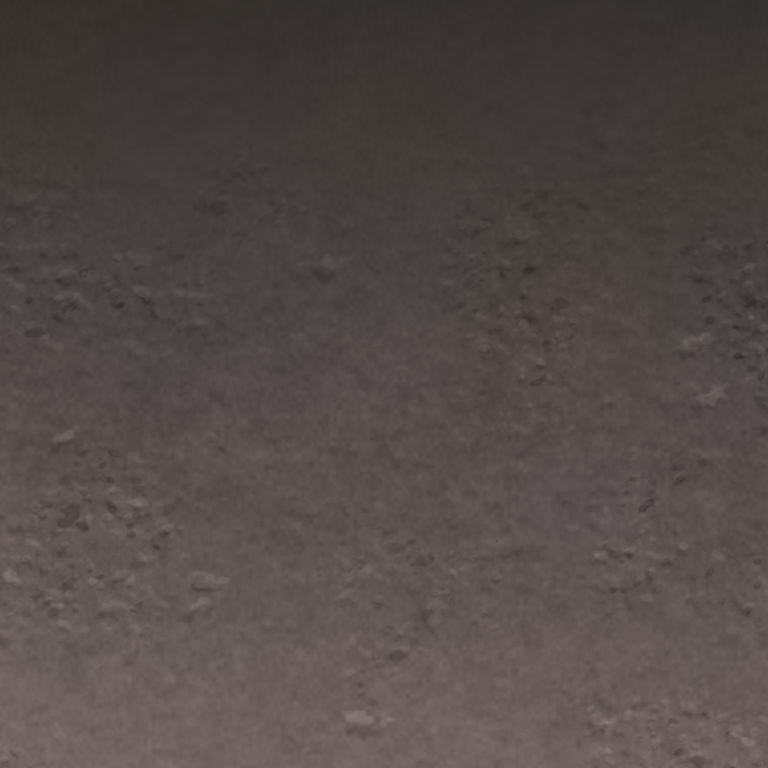
Write a Shadertoy shader that draws this texture.

```glsl
// Worn, dimly lit stone floor that fades from warm grey into shadow at the top.
// A vertical colour ramp carries stains, grain and embossed pitting; scattered
// chips, each with a lit face and a shaded edge, gather in noise-driven patches.

const vec3 SHADOW_TONE = vec3(0.206, 0.191, 0.180);
const vec3 MIDDLE_TONE = vec3(0.328, 0.289, 0.282);
const vec3 NEAR_TONE   = vec3(0.442, 0.388, 0.380);

vec2 hash2(vec2 p) {
    vec3 q = fract(p.xyx * vec3(0.1031, 0.1030, 0.0973));
    q += dot(q, q.yzx + 33.33);
    return fract((q.xx + q.yz) * q.zy);
}

float valueNoise(vec2 p) {
    vec2 cell = floor(p);
    vec2 f = fract(p);
    f = f * f * (3.0 - 2.0 * f);
    float low = mix(hash2(cell).x, hash2(cell + vec2(1, 0)).x, f.x);
    float high = mix(hash2(cell + vec2(0, 1)).x, hash2(cell + vec2(1, 1)).x, f.x);
    return mix(low, high, f.y);
}

// Centred on zero
float fbm(vec2 p) {
    float sum = 0.0;
    float amplitude = 0.5;
    for (int i = 0; i < 4; i++) {
        sum += amplitude * (valueNoise(p) - 0.5);
        p = mat2(1.6, 1.2, -1.2, 1.6) * p + 7.3;
        amplitude *= 0.5;
    }
    return sum;
}

vec2 rotate(vec2 p, float angle) {
    float c = cos(angle);
    float s = sin(angle);
    return vec2(c * p.x + s * p.y, c * p.y - s * p.x);
}

// Soft ellipse with a ragged rim
float chip(vec2 p, vec2 size, float ragged) {
    return 1.0 - smoothstep(0.3, 1.2, length(p / size) + ragged);
}

// Signed shade of one chip per occupied cell; size is in cells
float fleckLayer(vec2 uv, float cells, float density, vec2 size, float tilt, float seed) {
    vec2 p = uv * cells + seed;
    float ragged = 1.5 * (valueNoise(uv * 110.0 + seed) - 0.5);
    float shade = 0.0;
    for (int y = -1; y <= 1; y++) {
        for (int x = -1; x <= 1; x++) {
            vec2 cell = floor(p) + vec2(x, y);
            vec2 place = hash2(cell);
            vec2 kind = hash2(cell + 41.7);
            vec2 look = hash2(cell + 83.1);
            vec2 offset = p - cell - 0.15 - 0.7 * place;
            float angle = tilt + (look.x - 0.5) * 1.5;
            vec2 extent = size * mix(0.6, 1.25, look.y);
            vec2 edgeShift = vec2(0.4, 1.2) * size.y;
            float lit = chip(rotate(offset, angle), extent, ragged);
            float shaded = chip(rotate(offset + edgeShift, angle), extent, ragged);
            float present = step(kind.x, density);
            shade += present * (lit * mix(0.1, 1.0, kind.y) - shaded * mix(1.0, 0.4, kind.y));
        }
    }
    return shade;
}

// Rough surface lit from above: keeps only the steep slopes
float pitting(vec2 uv, vec2 frequency, float threshold) {
    vec2 p = uv * frequency;
    float slope = fbm(p) - fbm(p + vec2(0.25, 0.55));
    return sign(slope) * max(abs(slope) - threshold, 0.0);
}

// Light falling off toward the far edge
vec3 floorColor(float nearness) {
    vec3 dark = mix(SHADOW_TONE, MIDDLE_TONE, clamp(nearness * 2.0, 0.0, 1.0));
    return mix(dark, NEAR_TONE, clamp(nearness * 2.0 - 1.0, 0.0, 1.1));
}

void mainImage(out vec4 fragColor, in vec2 fragCoord) {
    vec2 uv = fragCoord / iResolution.y;
    float nearness = 1.0 - uv.y;

    // Broad light and stains
    float stain = fbm(uv * vec2(3.0, 5.0) + 2.4);
    float blotch = fbm(uv * vec2(11.0, 15.0) + 31.0);
    float sideLight = (0.5 - uv.x) * 0.12 * nearness;
    float fade = mix(0.35, 1.0, smoothstep(0.05, 0.6, nearness));
    vec3 color = floorColor(nearness + sideLight + (stain * 0.20 + blotch * 0.16) * fade);
    float tint = valueNoise(uv * vec2(4.0, 6.0) + 19.0) - 0.5;
    color += tint * vec3(0.006, -0.002, -0.012);

    // Fine grain and soft mottling
    float grain = valueNoise(uv * vec2(190.0, 140.0)) - 0.5;
    float mottle = fbm(uv * vec2(42.0, 56.0) + 11.0);
    float relief = (grain * 0.034 + mottle * 0.058) * fade;

    // Pits and chips crowd into patches
    float patches = smoothstep(-0.10, 0.16, fbm(uv * vec2(6.0, 8.0) + 5.0));
    float wear = smoothstep(0.05, 0.5, nearness);
    float crowding = wear * mix(0.3, 1.0, patches);
    float pits = pitting(uv, vec2(50.0, 62.0), 0.08);
    float specks = fleckLayer(uv, 56.0, 0.34, vec2(0.38, 0.24), 0.3, 3.0);
    float chips = fleckLayer(uv, 30.0, 0.28, vec2(0.38, 0.20), 0.25, 17.0);
    relief += crowding * (pits * 0.20 + specks * 0.062 + chips * 0.075);

    // A few larger scars and upright scratches
    float scars = fleckLayer(uv, 13.0, 0.11, vec2(0.34, 0.13), 0.05, 29.0);
    float scratches = fleckLayer(uv, 6.0, 0.12, vec2(0.42, 0.045), 1.45, 53.0);
    relief += wear * (scars * 0.085 + scratches * 0.07 * smoothstep(0.45, 0.8, nearness));

    color += relief * vec3(1.0, 0.97, 0.94);
    fragColor = vec4(clamp(color, 0.0, 1.0), 1.0);
}
```
